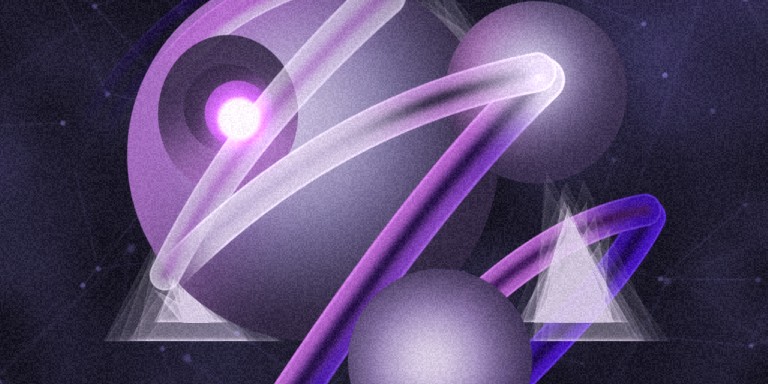
This background is drawn by a WebGL 2 fragment shader. Its source:

```glsl
#version 300 es
precision highp float;
uniform vec2 u_resolution;
out vec4 fragColor;

#define GRAIN .075
#define WEB_SCALE 4.5
#define WEB_LIGHT .2
#define TUBE_WIDTH .058
#define NIGHT vec3(.085, .078, .13)
#define PALE vec3(.87, .82, .92)
#define ORCHID vec3(.74, .4, .83)
#define INDIGO vec3(.25, .07, .68)
#define DUSK vec3(.2, .16, .27)

float hash(vec2 p) {
  vec3 q = fract(p.xyx * .1031);
  q += dot(q, q.yzx + 33.33);
  return fract((q.x + q.y) * q.z);
}
vec2 hash2(vec2 p) { return vec2(hash(p), hash(p + 57.3)); }

float noise(vec2 p) {
  vec2 i = floor(p), f = smoothstep(0., 1., p - i);
  return mix(mix(hash(i), hash(i + vec2(1, 0)), f.x),
             mix(hash(i + vec2(0, 1)), hash(i + 1.), f.x), f.y);
}

float cross2(vec2 a, vec2 b) { return a.x * b.y - a.y * b.x; }
float cover(float d) { return smoothstep(-1., 1., d * u_resolution.y); }

float segment(vec2 p, vec2 a, vec2 b) {
  vec2 d = b - a;
  return length(p - a - d * clamp(dot(p - a, d) / dot(d, d), 0., 1.));
}

// Net of jittered nodes joined to neighbours
float web(vec2 p) {
  float light = 0.;
  for (int k = 0; k < 9; k++) {
    vec2 id = floor(p) + vec2(k % 3 - 1, k / 3 - 1), node = id + hash2(id);
    vec2 side = id + vec2(1, 0), slant = id + vec2(hash(id) > .5 ? 1 : -1, 1);
    float d = min(segment(p, node, side + hash2(side)), segment(p, node, slant + hash2(slant)));
    light += .6 * hash(id + 9.) * exp(-d * 90.);
    light += 1.8 * hash(id + 3.) * smoothstep(.045, .015, length(p - node));
  }
  return light;
}

// Overlapping glass triangles; base holds left, right and height
float shards(vec2 p, vec2 apex, vec3 base) {
  float light = 0.;
  for (int i = 0; i < 7; i++) {
    vec2 h = hash2(vec2(i, 7) + apex * 10.), g = .12 * hash2(vec2(i, 31) + base.xy * 10.);
    vec2 a = apex + (h - vec2(.5, .8)) * .13;
    vec2 l = base.xz + vec2(g.x, 0), r = base.yz - vec2(g.y, 0);
    float d = min(p.y - l.y, min(cross2(normalize(a - r), p - r), cross2(normalize(l - a), p - a)));
    light += cover(d) * (.09 + .16 * exp(-abs(d) * 220.));
  }
  return light;
}

// Signed distance to a quadratic curve, and position along it
vec2 curve(vec2 p, vec2 a, vec2 b, vec2 c) {
  vec2 best = vec2(9, 0), start = a;
  for (float i = 1.; i <= 20.; i++) {
    float t = i / 20.;
    vec2 end = mix(mix(a, b, t), mix(b, c, t), t), d = end - start;
    float h = clamp(dot(p - start, d) / dot(d, d), 0., 1.), dist = length(p - start - d * h);
    if (dist < abs(best.x)) best = vec2(cross2(d, p - start) < 0. ? -dist : dist, t + (h - 1.) / 20.);
    start = end;
  }
  return best;
}

// Glass tube with two sides, a core and thin rims
vec3 tube(vec3 base, float d, float w, vec3 right, vec3 core, vec3 left, float alpha) {
  float s = min(abs(d) / w, 2.) * sign(d);
  vec3 col = mix(mix(right, left, smoothstep(-.7, .7, s)), core, exp(-7. * s * s));
  float rim = (abs(s) - .93) * 13.;
  return mix(base, col + .12 * exp(-rim * rim), alpha * cover(w - abs(d)));
}

vec3 sphere(vec3 base, vec2 p, vec2 c, float r, vec2 lamp, vec3 lit, vec3 mid, vec3 dark) {
  float d = length(p - lamp) / r;
  vec3 col = mix(mix(lit, mid, smoothstep(.05, .75, d)), dark, smoothstep(.45, 1.15, d));
  return mix(base, col, .96 * cover(r - length(p - c)));
}

void main() {
  vec2 p = gl_FragCoord.xy / u_resolution.y;
  // Night haze, net and rear shards
  vec3 col = NIGHT + vec3(.11, .1, .18) * noise(p * 3.) * noise(p * 7. + 4.);
  col += vec3(.08, .07, .14) * smoothstep(.6, 0., length(p - vec2(1.75, .95)));
  col += vec3(.55, .5, .85) * WEB_LIGHT * (web(p * WEB_SCALE) + .6 * web(p.yx * WEB_SCALE * .6 + 8.));
  vec2 k = curve(p, vec2(.23, .63), vec2(.34, .87), vec2(.6, 1.03));
  col = tube(col, k.x, .045, INDIGO * .5, NIGHT, INDIGO * .6, .6 * k.y);
  float glass = .7 * shards(p, vec2(.42, .36), vec3(.27, .76, .112))
    + 1.3 * shards(p, vec2(.43, .33), vec3(.39, .64, .161)) + .5 * shards(p, vec2(1.1, 1.12), vec3(1.08, 1.32, .87));
  col = mix(col, PALE, min(glass, .95));

  // Great sphere and its upper band
  float turn = smoothstep(.02, .65, p.x - .5 * p.y);
  col = sphere(col, p, vec2(.815, .596), .484, vec2(.74, .69), vec3(.77, .73, .86),
    mix(ORCHID * 1.05, vec3(.5, .46, .65), .4 + .6 * turn), mix(vec3(.66, .43, .76), DUSK, turn));
  k = curve(p, vec2(.4, .76), vec2(.52, .95), vec2(.755, 1.04));
  col = tube(col, k.x, .04, PALE, ORCHID, ORCHID, .6 * smoothstep(0., .4, k.y));

  // Nested discs
  vec2 e = p - vec2(.594, .703);
  vec3 disc = mix(vec3(.61, .4, .7), DUSK, smoothstep(-.17, .1, e.y - .3 * e.x));
  col = mix(col, disc, .88 * cover(.206 - length(e * vec2(1.13, 1))));
  disc = mix(DUSK, vec3(.58, .36, .68), smoothstep(-.1, .13, e.x - e.y));
  col = mix(col, disc, cover(.115 - length(e - vec2(0, .015))));
  col = mix(col, vec3(.57, .28, .69), cover(.085 - length(e - vec2(.024, .002))));

  // Pale tube falling to the left
  k = curve(p, vec2(1, 1.013), vec2(.625, .674), vec2(.43, .284));
  col = tube(col, k.x, TUBE_WIDTH * (1. - .3 * k.y), PALE, vec3(.72, .5, .81), PALE, .65);

  // Upper right sphere
  col = sphere(col, p, vec2(1.396, .76), .237, vec2(1.37, .81), vec3(.79, .75, .88),
    mix(vec3(.7, .46, .75), vec3(.48, .42, .6), smoothstep(1.2, 1.45, p.x)), DUSK * 1.2);

  // Lower right loop and bright shards
  k = curve(p, vec2(1.69, .435), vec2(1.615, .284), vec2(1.34, .01));
  col = tube(col, k.x, .045, INDIGO, INDIGO * .5, INDIGO * 1.2, .9);
  k = curve(p, vec2(1.237, .21), vec2(1.46, .414), vec2(1.68, .453));
  vec3 hue = mix(ORCHID, INDIGO, smoothstep(.5, 1., k.y));
  col = tube(col, k.x, .043, hue, vec3(.27, .1, .38), hue, .92);
  glass = .6 * shards(p, vec2(1.46, .54), vec3(1.31, 1.76, .112))
    + 1.1 * shards(p, vec2(1.53, .47), vec3(1.34, 1.65, .161));
  col = mix(col, PALE, min(glass, .92));

  // Violet tube and the pale arch over it
  k = curve(p, vec2(1.414, .793), vec2(1.12, .51), vec2(.755, -.042));
  float fade = smoothstep(.02, .3, k.y);
  hue = mix(INDIGO, ORCHID, .6 * sin(k.y * 3.14));
  col = tube(col, k.x, TUBE_WIDTH, mix(PALE, ORCHID, fade),
    mix(vec3(.6, .55, .68), vec3(.16, .07, .3), fade), mix(PALE, hue, fade), .95);
  k = curve(p, vec2(.443, .285), vec2(.859, .708), vec2(1.398, .812));
  fade = exp(-pow(abs(k.y - .76) * 7., 2.));
  hue = mix(PALE, ORCHID, .65 * fade);
  col = tube(col, k.x, TUBE_WIDTH * (.75 + .15 * k.y), hue, mix(vec3(.79, .73, .86), DUSK, fade), hue,
    .87 * smoothstep(-.03, .15, k.y));
  col += .25 * exp(-length(p - vec2(1.4, .8)) * 28.);

  // Front sphere, glowing core and grain
  col = sphere(col, p, vec2(1.146, .06), .24, vec2(1.12, .06), PALE, vec3(.6, .51, .73), DUSK * 1.3);
  float core = length(p - vec2(.622, .69));
  col += vec3(.45, .25, .48) * exp(-max(core - .05, 0.) * 26.);
  col = mix(col, vec3(1, .97, 1), smoothstep(.064, .046, core));
  col += GRAIN * (hash(floor(p * 256.)) - .5);
  fragColor = vec4(clamp(col, 0., 1.), 1);
}
```
